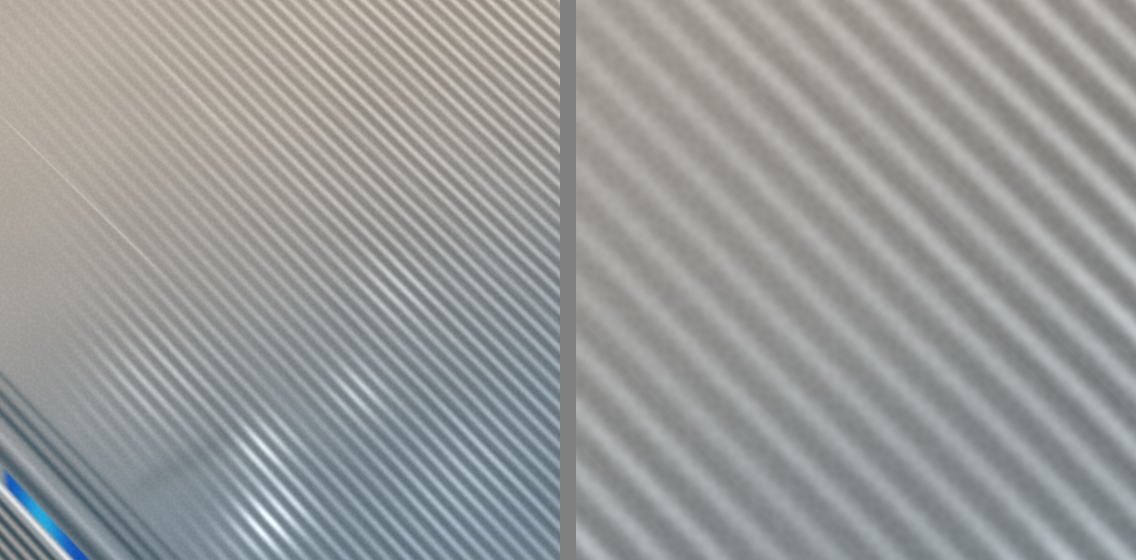
Left: the whole. Right: its middle third, enlarged.
A three.js fragment shader for this texture:

```glsl
// Brushed, finely ribbed metal: slightly fanned diagonal ridges over a warm-to-cool
// gradient, with soft glints and a dark grooved rim with a blue sliver in one corner.
// Ridges are a cosine of a bent diagonal coordinate; wear is layered sines and cells.
varying vec2 vUv;

const float TAU = 6.2831853;
const vec3 SLATE = vec3(0.475, 0.54, 0.585);
const vec3 GREY = vec3(0.61, 0.605, 0.595);
const vec3 TAN = vec3(0.735, 0.69, 0.635);
const vec3 GROOVE = vec3(0.25, 0.32, 0.36);
const vec3 SILVER = vec3(0.88, 0.89, 0.91);
const vec3 CYAN = vec3(0.16, 0.66, 0.86);
const vec3 BLUE = vec3(0.08, 0.30, 0.70);

vec2 hash2(vec2 p) {
  vec2 q = vec2(dot(p, vec2(127.1, 311.7)), dot(p, vec2(269.5, 183.3)));
  return fract(sin(q) * 43758.5);
}

// Distance to the nearest scattered cell point
float cellular(vec2 p) {
  vec2 cell = floor(p);
  float nearest = 2.0;
  for (int j = -1; j <= 1; j++) {
    for (int i = -1; i <= 1; i++) {
      vec2 c = cell + vec2(float(i), float(j));
      nearest = min(nearest, length(c + hash2(c) - p));
    }
  }
  return nearest;
}

// Slow uneven mottling from layered sines, about -1 to 1
float mottle(vec2 p) {
  float sum = 0.0;
  float gain = 0.5;
  for (int i = 0; i < 4; i++) {
    sum += gain * sin(p.x + 1.7 * sin(p.y)) * cos(p.y - 0.8 * p.x);
    p = mat2(1.4, 1.1, -1.1, 1.4) * p + 2.3;
    gain *= 0.6;
  }
  return sum;
}

// Diagonal coordinate whose level lines fan out; tilt steepens them
float fan(vec2 uv, float tilt) {
  float across = uv.x + uv.y;
  return across + (uv.x - uv.y) * (tilt - 0.07 * across);
}

// Ridge count along the fan, slightly denser toward the upper right
float ridgePhase(float p) {
  return p * (25.0 + 2.0 * p);
}

float bell(float x, float center, float width) {
  float d = (x - center) / width;
  return exp(-d * d);
}

// Soft elongated spot; size is given along and across the ridges
float spot(vec2 uv, vec2 center, vec2 size) {
  vec2 d = uv - center;
  vec2 r = vec2(d.x - d.y, d.x + d.y) * 0.7071 / size;
  return exp(-dot(r, r));
}

float span(float x, float lo, float hi, float soft) {
  return smoothstep(lo - soft, lo + soft, x) * (1.0 - smoothstep(hi - soft, hi + soft, x));
}

vec3 sheen(vec2 uv) {
  float h = uv.y - 0.35 * uv.x;
  vec3 col = mix(SLATE, GREY, smoothstep(-0.25, 0.5, h));
  return mix(col, TAN, 0.85 * smoothstep(0.2, 0.95, h));
}

// Ridge contrast: strong at the right, worn flat at the left
float relief(vec2 uv) {
  float k = 0.12 + 0.88 * smoothstep(0.1, 0.85, uv.x + 0.12 * uv.y);
  k += 0.4 * spot(uv, vec2(0.30, 0.33), vec2(0.14, 0.12));
  k *= smoothstep(0.02, 0.24, uv.x + 0.5 * max(uv.y - 0.55, 0.0));
  k *= 1.0 - 0.95 * spot(uv, vec2(0.27, 0.12), vec2(0.13, 0.11));
  return k * (1.0 - 0.7 * spot(uv, vec2(0.52, 0.27), vec2(0.10, 0.022)));
}

float glints(vec2 uv) {
  float g = spot(uv, vec2(0.48, 0.07), vec2(0.06, 0.07));
  g += 0.65 * spot(uv, vec2(0.47, 0.20), vec2(0.05, 0.055));
  g += 0.55 * spot(uv, vec2(0.64, 0.30), vec2(0.05, 0.04));
  g += 0.25 * spot(uv, vec2(0.26, 0.30), vec2(0.10, 0.09));
  g += 0.30 * spot(uv, vec2(0.70, 0.48), vec2(0.07, 0.05));
  return g + 0.30 * spot(uv, vec2(0.82, 0.14), vec2(0.10, 0.12));
}

// Grooved rim with a pale edge and a blue sliver
vec3 rim(vec3 col, float p, float x) {
  float grooves = 0.4 * bell(p, 0.325, 0.008) + 0.65 * bell(p, 0.29, 0.010);
  grooves += 0.8 * bell(p, 0.258, 0.010) + 0.8 * bell(p, 0.185, 0.016);
  col = mix(col, GROOVE, min(grooves, 1.0));
  col = mix(col, SILVER, 0.3 * bell(p, 0.217, 0.009));
  float ribs = 0.5 + 0.5 * cos(ridgePhase(p) * TAU * 1.4);
  col = mix(col, mix(GROOVE, GREY, ribs), 1.0 - smoothstep(0.10, 0.125, p));
  vec3 sliver = mix(BLUE, CYAN, bell(x, 0.075, 0.04));
  col = mix(col, sliver, span(p, 0.137, 0.165, 0.005) * smoothstep(0.0, 0.02, x));
  return mix(col, SILVER, bell(p, 0.126, 0.008));
}

void main() {
  float p = fan(vUv, 0.085);
  float edge = fan(vUv, 0.045);
  float wear = mottle(vUv * 9.0);
  float phase = ridgePhase(p) + 0.04 * wear;
  float peak = pow(0.5 + 0.5 * cos(phase * TAU), 1.5);
  float vary = 0.8 + 0.4 * hash2(vec2(floor(phase + 0.5), 3.0)).x;

  vec3 col = sheen(vUv) + 0.015 * wear;
  col += (peak - 0.42) * relief(vUv) * vary * vec3(0.20, 0.205, 0.21);
  col += peak * glints(vUv) * vary * 0.38;

  // Cross smudge and two long scratches
  col -= 0.04 * bell(vUv.y, 0.56 * vUv.x - 0.01, 0.025) * span(vUv.x, 0.24, 0.42, 0.04);
  col += 0.07 * bell(edge, 0.803, 0.004) * span(vUv.x, 0.0, 0.28, 0.05);
  col += 0.06 * bell(p, 1.175, 0.005) * span(vUv.x, 0.25, 0.42, 0.06);

  col = rim(col, edge, vUv.x);
  col += 0.035 * (cellular(vUv * 150.0) - 0.45);
  gl_FragColor = vec4(clamp(col, 0.0, 1.0), 1.0);
}
```
